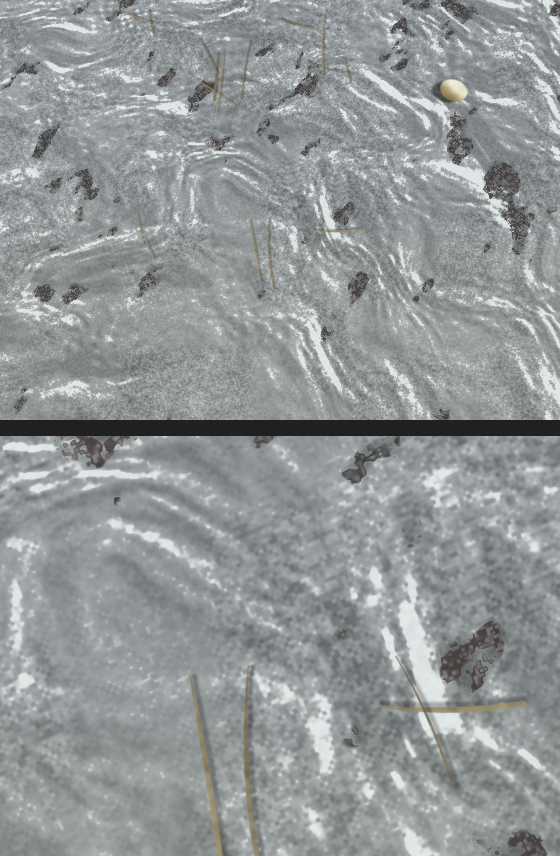
Top, the full canvas; bottom, a detail of the centre.
This texture is drawn by a WebGL 2 fragment shader. Its source:

```glsl
#version 300 es
precision highp float;
// Wet grey tidal mud with glinting ripples, dark debris, dry straws and a small shell.

#define MUD_TONE 0.592
#define MUD_TINT vec3(-0.012, 0.006, 0.004)
#define RELIEF 0.0125
#define GRAIN 0.20
#define GLINT_START 5.0
#define DEBRIS_LEVEL 0.625
#define DEBRIS_COLOR vec3(0.21, 0.21, 0.22)
#define STRAW_LIGHT vec3(0.68, 0.62, 0.46)
#define STRAW_DARK vec3(0.36, 0.32, 0.24)
#define STRAW_COUNT 18
#define SHELL_POS vec2(1.08, 0.785)

uniform vec2 u_resolution;
out vec4 outColor;

float hash(vec2 p) {
  return fract(sin(dot(p, vec2(127.1, 311.7))) * 43758.5453);
}

float noise(vec2 p) {
  vec2 i = floor(p), f = fract(p);
  f = f * f * f * (f * (f * 6.0 - 15.0) + 10.0);
  return mix(mix(hash(i), hash(i + vec2(1, 0)), f.x),
             mix(hash(i + vec2(0, 1)), hash(i + vec2(1, 1)), f.x), f.y);
}

float fbm(vec2 p) {
  float sum = 0.0, amp = 0.54;
  for (int i = 0; i < 3; i++) {
    sum += amp * noise(p);
    p = mat2(1.6, 1.2, -1.2, 1.6) * p + 7.3;
    amp *= 0.5;
  }
  return sum;
}

vec2 turn(vec2 p, float a) {
  return vec2(cos(a) * p.x + sin(a) * p.y, cos(a) * p.y - sin(a) * p.x);
}

// Ground coordinates: ripples get smaller towards the far edge.
vec2 ground(vec2 p) {
  return vec2((p.x - 0.67) * (1.0 + 0.4 * p.y), p.y * (1.0 + 0.6 * p.y));
}

// Stretched noise: long along the given angle, short across it.
float ripples(vec2 q, float angle) {
  vec2 r = turn(q, angle);
  return 0.64 * noise(r * vec2(5.5, 9.5) + 31.0)
       + 0.26 * noise(r * vec2(14.0, 23.0) + 5.0)
       + 0.10 * noise(r * vec2(38.0, 50.0) + 9.0);
}

float height(vec2 p) {
  vec2 q = ground(p);
  q += 0.13 * (vec2(noise(q * 5.0), noise(q * 5.0 + 19.0)) - 0.5);
  float h = mix(ripples(q, 0.7), ripples(q + 3.7, 1.85),
                smoothstep(0.35, 0.8, p.x - 0.5 * (p.y - 0.4)));
  // A winding drainage ridge crosses the ripples.
  float track = (p.y - 0.23 - 0.52 * p.x - 0.035 * sin(p.x * 8.0)) * 0.88;
  float broken = smoothstep(0.3, 0.6, noise(p * 6.0 + 3.0));
  return h + 0.13 * broken * exp(-track * track / 0.0007);
}

// Thin bent blades, gathered in loose bunches on the far side.
vec3 addStraws(vec3 col, vec2 p, float px) {
  for (int i = 0; i < STRAW_COUNT; i++) {
    vec2 id = vec2(float(i), 4.0), bunch = vec2(float(i / 2), 9.0);
    vec2 center = vec2(0.28 + 1.02 * hash(bunch), 0.96 - 0.58 * hash(bunch + 11.0));
    center += 0.08 * (vec2(hash(id), hash(id + 11.0)) - 0.5);
    float angle = 1.3 + 1.9 * hash(id + 23.0);
    float halfLen = mix(0.025, 0.095, pow(hash(id + 37.0), 1.5));
    vec2 r = turn(p - center, angle);
    float taper = 1.0 - 0.6 * smoothstep(0.0, halfLen, r.x);
    float width = taper * mix(0.0008, 0.0024, hash(id + 41.0));
    r.y += (hash(id + 53.0) - 0.5) * 4.0 * r.x * r.x;
    float along = max(abs(r.x) - halfLen, 0.0);
    float d = length(vec2(along, r.y)) - width;
    float shade = length(vec2(along, r.y + 0.003)) - width;
    col *= 1.0 - 0.25 * (1.0 - smoothstep(-px, 0.003, shade));
    vec3 straw = mix(STRAW_DARK, STRAW_LIGHT, hash(id + 61.0) * 0.6 + 0.5 * noise(r * 150.0));
    col = mix(col, straw, 0.8 * (1.0 - smoothstep(-px, px, d)));
  }
  return col;
}

vec3 addShell(vec3 col, vec2 p, float px) {
  vec2 s = turn(p - SHELL_POS, -0.35);
  float shadow = length((s + vec2(0.018, 0.012)) / vec2(0.034, 0.024));
  col *= 1.0 - 0.5 * (1.0 - smoothstep(0.75, 1.15, shadow));
  float body = length(s / vec2(0.033, 0.025));
  vec3 tone = mix(vec3(0.62, 0.54, 0.36), vec3(0.96, 0.94, 0.86),
                  smoothstep(-0.025, 0.012, s.y + 0.4 * s.x));
  tone -= 0.1 * noise(s * 90.0);
  return mix(col, tone, 1.0 - smoothstep(1.0 - px * 40.0, 1.0 + px * 40.0, body));
}

void main() {
  vec2 p = gl_FragCoord.xy / u_resolution.y;
  float px = 1.0 / u_resolution.y;

  // Relief lit from the upper right.
  float e = 0.003, h = height(p);
  vec2 grad = vec2(height(p + vec2(e, 0)) - h, height(p + vec2(0, e)) - h) / e;
  float slope = -dot(grad, vec2(0.75, 0.66));
  float fine = noise(turn(p, 0.4) * 290.0) - 0.5;
  float coarse = noise(turn(p, 0.9) * 130.0) - 0.5;
  float rough = mix(0.55, 1.3, smoothstep(0.3, 0.7, noise(p * 9.0 + 40.0)));
  float tone = MUD_TONE + RELIEF * clamp(slope, -6.0, 6.0);
  tone += rough * GRAIN * (0.65 * fine + 0.35 * coarse) + 0.08 * (fbm(p * 3.5 + 8.0) - 0.48);
  vec3 col = tone + MUD_TINT + vec3(-0.006, 0.0, 0.012) * p.y;

  // Wet glints break into grains along the lit slopes.
  float glint = smoothstep(GLINT_START, GLINT_START + 6.0, slope + 5.5 * fine + 4.0 * coarse);
  float spark = smoothstep(0.3, 0.46, fine) * smoothstep(-1.0, 4.0, slope);
  col = mix(col, vec3(0.93, 0.95, 0.95), max(0.8 * glint, 0.4 * spark));

  // Debris settles in hollows, thickest on the right.
  vec2 heap = (p - vec2(1.1, 0.43)) / vec2(0.19, 0.1);
  float pit = 0.55 * fbm(turn(ground(p), 1.2) * vec2(9.0, 17.0) + 2.0) + 0.45 * (1.0 - h);
  pit += 0.09 * exp(-dot(heap, heap));
  float bed = smoothstep(DEBRIS_LEVEL, DEBRIS_LEVEL + 0.08, pit);
  float flakes = smoothstep(0.0, 0.2, 0.7 * coarse + 0.7 * fine + 0.35 * bed - 0.1);
  vec3 litter = DEBRIS_COLOR + 0.5 * max(fine, 0.0) + vec3(0.05, 0.02, 0.0) * noise(p * 20.0);
  col = mix(col * (1.0 - 0.15 * bed), litter, 0.88 * smoothstep(0.0, 0.4, bed) * flakes);

  col = addStraws(col, p, px);
  col = addShell(col, p, px);
  outColor = vec4(clamp(col, 0.0, 1.0), 1.0);
}
```
